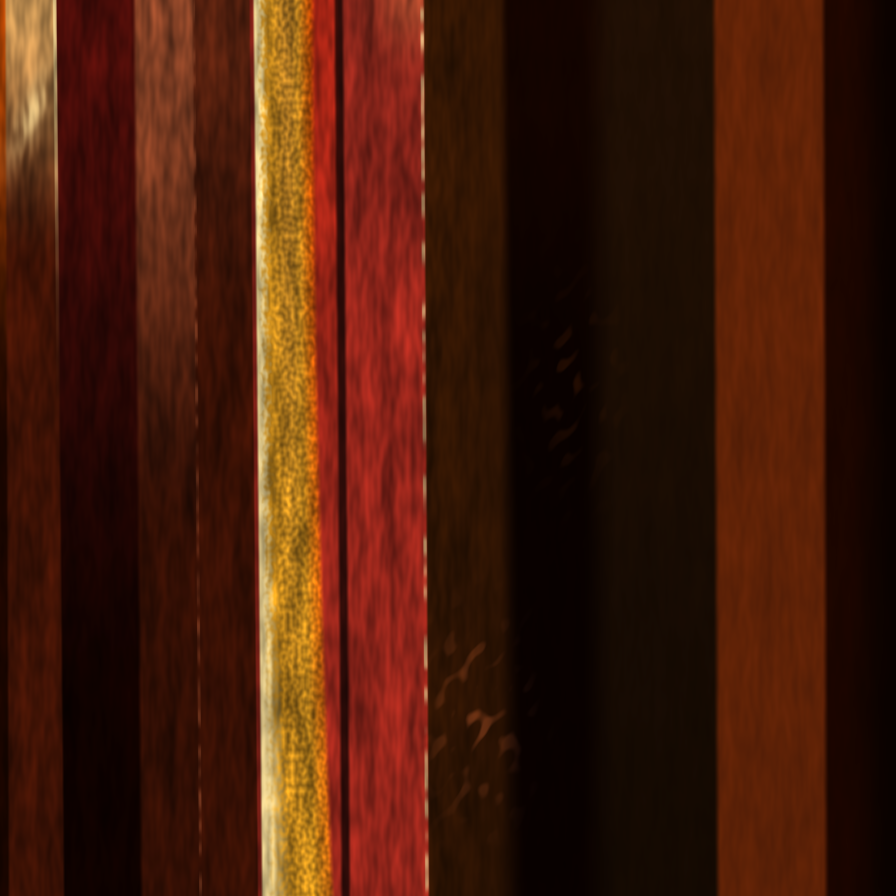
Write a three.js fragment shader that draws this texture.

```glsl
// Upright lacquered wooden slats: lit browns, one gilded strip, red, then deep shadow.
// Slats are layered left to right, each covering all beyond its slightly leaning edge;
// stretched gradient noise adds grain, worn edges, gilding speckle and scuffs.
varying vec2 vUv;

const vec3 BLACK = vec3(0.055, 0.006, 0.0);
const vec3 SHADOW = vec3(0.10, 0.02, 0.0);
const vec3 OLIVE = vec3(0.105, 0.05, 0.012);
const vec3 UMBER = vec3(0.20, 0.085, 0.012);
const vec3 BROWN = vec3(0.28, 0.08, 0.02);
const vec3 RUST = vec3(0.38, 0.135, 0.025);
const vec3 COPPER = vec3(0.53, 0.26, 0.15);
const vec3 MAROON = vec3(0.27, 0.045, 0.03);
const vec3 RED = vec3(0.56, 0.14, 0.10);
const vec3 ORANGE = vec3(0.80, 0.31, 0.02);
const vec3 GOLD = vec3(0.72, 0.50, 0.10);
const vec3 CREAM = vec3(0.86, 0.77, 0.53);

vec2 randomGradient(vec2 cell) {
  float h = fract(sin(dot(cell, vec2(127.1, 311.7))) * 43758.5);
  return vec2(cos(h * 6.2832), sin(h * 6.2832));
}

float gradientNoise(vec2 p) {
  vec2 i = floor(p), f = fract(p);
  vec2 u = f * f * f * (f * (f * 6.0 - 15.0) + 10.0);
  vec2 e = vec2(1.0, 0.0);
  float low = mix(dot(randomGradient(i), f),
                  dot(randomGradient(i + e.xy), f - e.xy), u.x);
  float high = mix(dot(randomGradient(i + e.yx), f - e.yx),
                   dot(randomGradient(i + e.xx), f - e.xx), u.x);
  return mix(low, high, u.y);
}

// Fine vertical fibres, from coarse to narrow
float woodGrain(vec2 p) {
  float sum = 0.0, weight = 0.6;
  vec2 scale = vec2(45.0, 7.0);
  for (int i = 0; i < 3; i++) {
    sum += weight * gradientNoise(p * scale + float(i) * 17.3);
    scale *= vec2(2.0, 2.4);
    weight *= 0.8;
  }
  return sum;
}

// Fills everything right of an edge with a top-to-bottom gradient
vec3 slat(vec3 below, vec2 p, float edge, float soft, vec3 top, vec3 low, float fall) {
  vec3 wood = mix(top, low, smoothstep(0.0, fall, p.y));
  return mix(below, wood, smoothstep(edge - soft, edge + soft, p.x));
}

float line(float x, float center, float halfWidth) {
  return 1.0 - smoothstep(0.3 * halfWidth, halfWidth, abs(x - center));
}

float blob(vec2 p, vec2 center, vec2 radius) {
  vec2 d = (p - center) / radius;
  return exp(-dot(d, d));
}

// Cream lip, speckled gilding and a warm orange far edge; t runs across the strip
vec3 gilding(float t, vec2 p) {
  float speckle = gradientNoise(p * vec2(210.0, 150.0));
  float lip = mix(0.25, 0.45, smoothstep(0.5, 1.0, p.y));
  vec3 c = mix(CREAM, GOLD, smoothstep(0.05, lip, t + 0.12 * speckle));
  float tarnish = blob(vec2(t, p.y), vec2(0.56, 0.0), vec2(0.23, 0.65));
  c = mix(c, COPPER * vec3(0.95, 1.3, 0.9), 0.55 * tarnish);
  c = mix(c, ORANGE, smoothstep(0.72, 1.0, t) * (1.0 - 0.5 * p.y));
  return c * (1.0 + 0.42 * speckle * smoothstep(0.1, 0.4, t));
}

void main() {
  vec2 p = vec2(vUv.x, 1.0 - vUv.y); // y is the drop from the top
  float lean = 0.008 * p.y;
  float soft = 0.0018;
  float grain = woodGrain(p);
  float worn = smoothstep(-0.25, 0.35, gradientNoise(vec2(p.x * 9.0, p.y * 42.0)));
  float topLight = 1.0 - smoothstep(0.0, 0.55, p.y);

  // Lit brown slats
  vec3 c = mix(ORANGE * 0.85, SHADOW, smoothstep(0.0, 0.5, p.y));
  c = slat(c, p, 0.006 + 0.5 * lean, soft, CREAM * vec3(0.82, 0.68, 0.56), BROWN * 0.85, 0.30);
  float glint = blob(p, vec2(0.035 - 0.35 * (p.y - 0.13), 0.13), vec2(0.016, 0.045));
  c = mix(c, CREAM, 0.65 * glint * smoothstep(-0.4, 0.3, grain));
  c = slat(c, p, 0.062 + 1.2 * lean, soft, MAROON, BLACK, 0.85);
  c = mix(c, CREAM, 0.8 * line(p.x, 0.061 + 1.2 * lean, 0.003) * topLight * topLight);
  c = slat(c, p, 0.150 + lean, 0.003, COPPER, BROWN * 0.68, 0.62);
  c = slat(c, p, 0.215 + lean, soft, BROWN * vec3(1.1, 1.45, 2.6), BROWN * 0.75, 0.45);
  c = mix(c, COPPER, 0.65 * line(p.x, 0.216 + lean, 0.0025) * worn);

  // Gilded strip and red slats
  float goldLeft = 0.283 + 1.2 * lean;
  float goldRight = 0.349 + 0.022 * p.y * p.y;
  c = mix(c, RED * 0.8, line(p.x, goldLeft - 0.002, 0.004));
  float t = (p.x - goldLeft) / (goldRight - goldLeft);
  c = mix(c, gilding(t, p), smoothstep(goldLeft - soft, goldLeft + soft, p.x));
  c = slat(c, p, goldRight, 0.004, RED * vec3(1.15, 1.0, 0.8), RED, 0.7);
  float seam = 0.377 + lean;
  c = slat(c, p, seam, soft, RED * vec3(0.88, 0.95, 0.95), RED, 0.45);
  c *= 1.0 - 0.7 * line(p.x, seam + 0.001, 0.007);
  c = mix(c, COPPER * 1.25, 0.6 * blob(p, vec2(0.46, 0.0), vec2(0.04, 0.05)));

  // Slats receding into shadow
  float redEnd = 0.473 + 0.7 * lean;
  c = slat(c, p, redEnd, soft, UMBER, UMBER * 0.8, 1.0);
  c = mix(c, CREAM * 0.85, 0.75 * line(p.x, redEnd - 0.002, 0.003) * worn);
  c = slat(c, p, 0.562 + lean, 0.006 + 0.012 * p.y, SHADOW * 0.8, BLACK * 0.6, 0.5);
  c = slat(c, p, 0.668, 0.022, OLIVE * 1.15, OLIVE * 0.75, 1.0);
  c = slat(c, p, 0.797 + 0.5 * lean, 0.004, RUST, RUST * 0.95, 1.0);
  c = slat(c, p, 0.919 + 0.4 * lean, 0.004, SHADOW * 1.2, SHADOW, 1.0);
  c *= 1.0 - 0.65 * smoothstep(0.94, 1.0, p.x);

  // Grain, then faint scuffs on the dark wood
  c *= 1.0 + grain * mix(0.65, 0.22, smoothstep(0.47, 0.6, p.x));
  float scratches = smoothstep(0.12, 0.42, gradientNoise(vec2(p.x * 65.0 + p.y * 25.0, p.y * 38.0)));
  c += COPPER * 0.45 * scratches * blob(p, vec2(0.53, 0.80), vec2(0.045, 0.09));
  c += UMBER * 0.5 * scratches * blob(p, vec2(0.64, 0.43), vec2(0.04, 0.09));
  gl_FragColor = vec4(clamp(c, 0.0, 1.0), 1.0);
}
```
